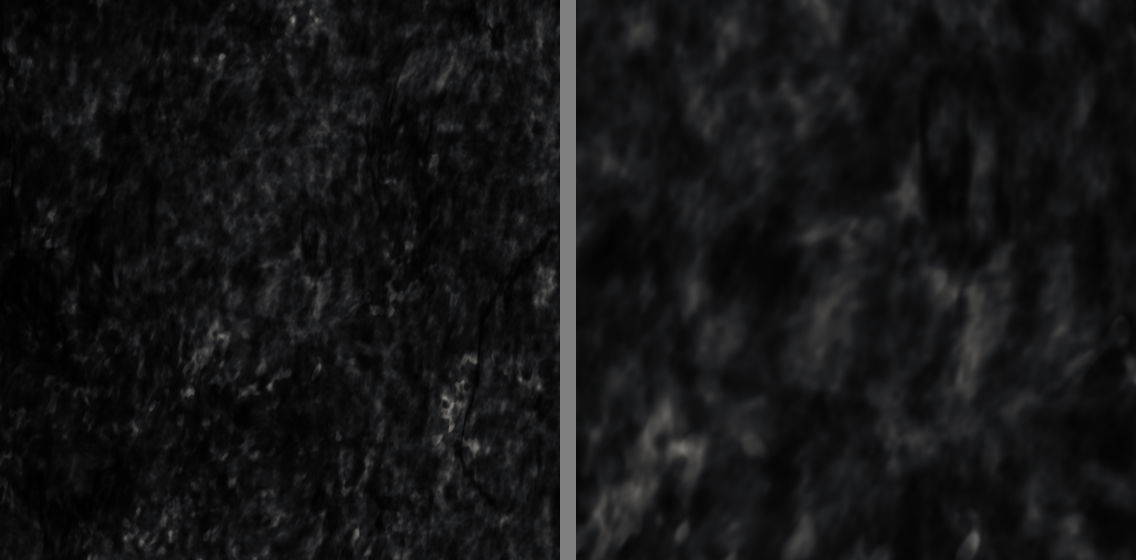
Left: the whole. Right: its middle third, enlarged.
Give the GLSL for this texture, as a WebGL 2 fragment shader.

```glsl
#version 300 es
precision highp float;
// Dark, weathered rock face with steep folds, black crevices and faint mineral glints.

uniform vec2 u_resolution;
out vec4 fragColor;

const float BASE_TONE = 0.058;               // median brightness of the stone
const vec2 FOLD_SCALE = vec2(13.0, 6.0);     // folds are taller than wide
const vec2 CREVICE_SCALE = vec2(8.0, 3.0);
const vec2 GRAIN_SCALE = vec2(52.0, 40.0);
const vec2 GLINT_SCALE = vec2(62.0, 42.0);
const float FLECK_CELLS = 36.0;
const float FLECK_SHARE = 0.13;              // share of cells that hold a fleck
const vec2 LIGHT_STEP = vec2(0.009, 0.007);  // offset towards the light
const float FOLD_LEAN = 0.14;
const float WARP_AMOUNT = 0.045;
const float RELIEF_GAIN = 4.2;
const float BROAD_GAIN = 2.6;
const float GRAIN_GAIN = 2.7;
const float CREVICE_DEPTH = 1.3;
const float GLINT_GAIN = 1.15;
const float FLECK_GAIN = 1.4;
const vec3 COOL_TINT = vec3(0.97, 0.99, 1.05);
const vec3 WARM_TINT = vec3(1.02, 1.00, 0.97);

float hash(vec2 p) {
    vec3 q = fract(vec3(p.xyx) * 0.1031);
    q += dot(q, q.yzx + 33.33);
    return fract((q.x + q.y) * q.z);
}

float noise(vec2 p) {
    vec2 cell = floor(p);
    vec2 f = fract(p);
    f = f * f * f * (f * (f * 6.0 - 15.0) + 10.0);
    float low = mix(hash(cell), hash(cell + vec2(1.0, 0.0)), f.x);
    float high = mix(hash(cell + vec2(0.0, 1.0)), hash(cell + 1.0), f.x);
    return mix(low, high, f.y);
}

// Layered noise, normalised to 0..1
float fbm(vec2 p, int octaves) {
    const mat2 turn = mat2(0.8, 0.6, -0.6, 0.8);
    float sum = 0.0, total = 0.0, weight = 1.0;
    for (int i = 0; i < octaves; i++) {
        sum += weight * noise(p);
        total += weight;
        weight *= 0.58;
        p = turn * p * 2.03 + 17.3;
    }
    return sum / total;
}

// Leaning, gently warped coordinates shared by all rock features
vec2 rockSpace(vec2 uv) {
    vec2 bend = vec2(fbm(uv * 5.0 + 3.1, 2), fbm(uv * 5.0 + 41.7, 2)) - 0.5;
    return uv + vec2(-FOLD_LEAN * uv.y, 0.0) + WARP_AMOUNT * bend;
}

float foldHeight(vec2 rock) {
    return fbm(rock * FOLD_SCALE + 60.0, 5);
}

// Small elongated bright chips scattered on a jittered grid
float flecks(vec2 p) {
    p *= FLECK_CELLS;
    vec2 home = floor(p);
    float light = 0.0;
    for (int y = -1; y <= 1; y++) {
        for (int x = -1; x <= 1; x++) {
            vec2 cell = home + vec2(x, y);
            float present = step(hash(cell + 7.7), FLECK_SHARE);
            vec2 centre = cell + vec2(hash(cell + 19.2), hash(cell + 53.4));
            float angle = 1.2 + 1.6 * hash(cell + 88.1);
            vec2 axis = vec2(cos(angle), sin(angle));
            vec2 d = p - centre;
            d = vec2(dot(d, axis) / 0.36, dot(d, vec2(-axis.y, axis.x)) / 0.17);
            light += present * hash(cell + 31.9) * exp(-dot(d, d));
        }
    }
    return light;
}

void main() {
    vec2 uv = gl_FragCoord.xy / min(u_resolution.x, u_resolution.y);
    vec2 rock = rockSpace(uv);

    // Broad light and shadow, darkest at the upper left
    float exposure = BROAD_GAIN * (fbm(uv * 3.2 + 12.4, 3) - 0.5);
    exposure += 1.1 * (smoothstep(-0.1, 0.6, uv.x + 0.25 * (0.5 - uv.y)) - 0.7);

    // Side-lit folds and fine grain
    exposure += RELIEF_GAIN * (foldHeight(rock) - foldHeight(rock + LIGHT_STEP));
    exposure += GRAIN_GAIN * (fbm(rock * GRAIN_SCALE + 5.0, 3) - 0.5);

    // Ragged crevices follow the contour lines of a tall noise field, in patches
    float contour = abs(fbm(rock * CREVICE_SCALE + 29.0, 5) - 0.5);
    float crevicePatch = smoothstep(0.38, 0.62, fbm(rock * 5.0 + 71.0, 2));
    exposure -= CREVICE_DEPTH * crevicePatch * (1.0 - smoothstep(0.0, 0.06, contour));

    // Clustered mineral glints and lone flecks
    float glintPatch = smoothstep(0.44, 0.68, fbm(rock * 6.0 + 97.0, 3));
    float glint = smoothstep(0.55, 0.82, fbm(rock * GLINT_SCALE + 140.0, 2));
    exposure += GLINT_GAIN * glintPatch * glint;
    exposure += FLECK_GAIN * flecks(rock + 2.0) * (0.35 + 0.65 * glintPatch);

    // Soft shoulder keeps the brightest chips grey
    float tone = BASE_TONE * exp(exposure);
    tone = tone / (1.0 + 0.6 * tone);
    vec3 tint = mix(COOL_TINT, WARM_TINT, smoothstep(0.10, 0.26, tone));
    fragColor = vec4(tone * tint, 1.0);
}
```
